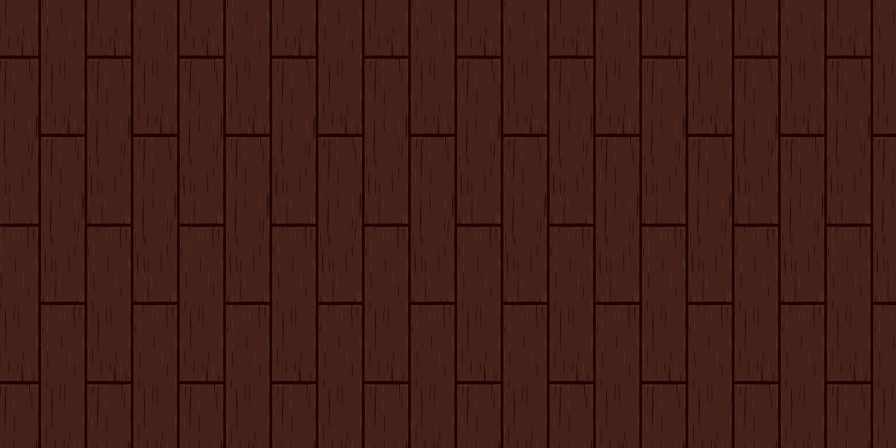
A WebGL 1 fragment shader for this texture:

```glsl
precision highp float;
uniform vec2 u_resolution;

const vec3 WOOD = vec3(0.27, 0.13, 0.10);
const vec3 SEAM = vec3(0.12, 0.01, 0.01);
const vec3 GRAIN = vec3(0.19, 0.07, 0.05);
const vec3 FLECK = vec3(0.32, 0.18, 0.15);

// All lengths are fractions of the canvas height
const float PLANK_WIDTH = 0.1032;
const float FIRST_SEAM = 0.0885;
const float LONG_PLANK = 0.375;
const float SHORT_PLANK = 0.3516;

float hash(vec2 p) {
  vec3 q = fract(vec3(p.xyx) * vec3(0.1031, 0.1030, 0.0973));
  q += dot(q, q.yzx + 33.33);
  return fract((q.x + q.y) * q.z);
}

// Box-filtered coverage of a band centred on d = 0
float band(float d, float halfWidth, float px) {
  float high = min(d + 0.5 * px, halfWidth);
  float low = max(d - 0.5 * px, -halfWidth);
  return clamp((high - low) / px, 0.0, 1.0);
}

float wobble(float t, float phase) {
  return 0.6 * sin(t * 75.0 + phase) + 0.4 * sin(t * 183.0 + phase * 2.3);
}

// Cellular vertical strokes with tapered ends, one at most per cell
float strokes(vec2 p, vec2 cell, float density, float halfWidth, float seed, float px) {
  float column = floor(p.x / cell.x);
  p.y += cell.y * hash(vec2(column, seed + 5.0));
  vec2 id = vec2(column, floor(p.y / cell.y));
  vec2 key = id + vec2(seed, seed * 1.7);
  vec2 local = p - (id + 0.5) * cell;
  float present = step(hash(key), density);
  float shift = (hash(key + 17.0) - 0.5) * 0.5 * cell.x;
  float reach = cell.y * mix(0.2, 0.47, hash(key + 31.0));
  float taper = sqrt(clamp(1.0 - abs(local.y) / reach, 0.0, 1.0));
  float bend = 0.0007 * wobble(p.y, 6.3 * hash(key + 43.0));
  return present * band(local.x - shift - bend, halfWidth * taper, px);
}

// Thin highlight that breaks up along its length
float brokenLine(float d, float along, float phase, float px) {
  return band(d, 0.0011, px) * smoothstep(0.05, 0.35, wobble(along, phase));
}

vec3 plank(vec2 p, float len, float seed, float px) {
  // Soft fibre tone
  float fibre = sin(p.x * 310.0 + 1.5 * sin(p.y * 21.0 + seed))
              * sin(p.y * 33.0 + p.x * 60.0 + seed);
  vec3 color = WOOD * (1.0 + 0.018 * fibre);

  // Pale flecks, denser near the upper end
  float fleckDensity = 0.30 - 0.45 * p.y;
  float flecks = strokes(p, vec2(PLANK_WIDTH / 10.0, 0.046), fleckDensity, 0.0011, seed + 71.0, px);
  color = mix(color, FLECK, flecks);

  // Short grain and long cracks
  float grain = strokes(p, vec2(PLANK_WIDTH / 10.0, 0.056), 0.22, 0.0014, seed + 11.0, px);
  float cracks = strokes(p, vec2(PLANK_WIDTH / 6.0, 0.13), 0.25, 0.0014, seed + 37.0, px);
  color = mix(color, GRAIN, grain);
  color = mix(color, mix(GRAIN, SEAM, 0.5), cracks);

  // Worn edges
  float worn = brokenLine(p.x - 0.0055, p.y, seed, px);
  worn = max(worn, brokenLine(PLANK_WIDTH - 0.0055 - p.x, p.y, seed + 2.0, px));
  worn = max(worn, brokenLine(p.y - 0.0068, p.x, seed + 4.0, px));
  color = mix(color, FLECK, worn * 0.8);

  // Gaps between boards
  float side = min(p.x, PLANK_WIDTH - p.x);
  float end = min(p.y, len - p.y);
  float sideGap = band(side, 0.0030 + 0.0004 * wobble(p.y, seed), px);
  float endGap = band(end, 0.0036 + 0.0004 * wobble(p.x, seed), px);
  return mix(color, SEAM, max(sideGap, endGap));
}

void main() {
  float px = 1.0 / u_resolution.y;
  vec2 p = gl_FragCoord.xy * px;
  p.y = 1.0 - p.y;

  // Staggered columns, each alternating two board lengths
  float x = p.x - FIRST_SEAM;
  float column = floor(x / PLANK_WIDTH);
  float start = mix(0.3021, 0.1276, mod(column, 2.0));
  float y = mod(p.y - start, LONG_PLANK + SHORT_PLANK);
  float second = step(LONG_PLANK, y);
  vec2 local = vec2(x - column * PLANK_WIDTH, y - second * LONG_PLANK);
  float len = mix(LONG_PLANK, SHORT_PLANK, second);

  gl_FragColor = vec4(plank(local, len, 3.0 + second * 8.0, px), 1.0);
}
```
